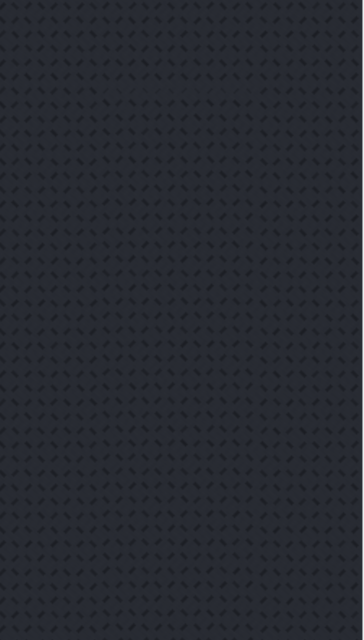
A WebGL 1 fragment shader for this pattern:

```glsl
precision highp float;
// Dark tread plate: short soft dashes on a grid, leaning alternately left and
// right like a checkerboard. Layered sines add drift, wear and grain; a central
// panel sits out of register below a worn row, and a pale strip ends the right.

uniform vec2 u_resolution;

const vec2 REPEATS = vec2(28.0, 45.2);        // cells across and down
const vec2 ANCHOR = vec2(0.506, 0.504);       // centre of cell (0, 0)
const vec3 PLATE_COLOR = vec3(0.156, 0.168, 0.197);
const vec3 DASH_COLOR = vec3(0.108, 0.117, 0.140);
const vec3 EDGE_COLOR = vec3(0.93, 0.94, 0.95);
const float EDGE_WIDTH = 0.0042;              // share of the canvas width
const vec2 DASH_HALF = vec2(0.30, 0.125);     // half length and width, in cells
const float DASH_ROUND = 0.04;
const float DASH_BLUR = 0.14;
const float DASH_SLOPE = 0.7071;              // sine and cosine of the lean
const float WEAR = 0.3;                       // loss of dash contrast
const float DRIFT = 0.04;                     // wander of dash centres
const float GRAIN = 0.004;
const float GRAIN_SCALE = 5.0;                // grain waves per cell, roughly
const vec2 PANEL_COLUMNS = vec2(-6.0, 5.0);   // first and last panel column
const float SEAM_ROW = 16.0;
const float SEAM_THINNING = 0.06;
const float SEAM_STRENGTH = 0.7;
const float PANEL_LIFT = 0.13;
const float RIGHT_SHIFT = 0.12;               // offset of columns past the panel

// Smooth variation, roughly within -1 to 1
float layeredSines(vec2 p) {
    return 0.5 * sin(p.x * 1.7 + 2.1 * sin(p.y * 0.9))
         + 0.3 * sin(p.y * 2.3 + 1.7 * sin(p.x * 1.3))
         + 0.2 * sin(dot(p, vec2(3.1, 4.7)));
}

float roundedBox(vec2 p, vec2 halfSize, float radius) {
    vec2 d = abs(p) - halfSize + radius;
    return length(max(d, 0.0)) + min(max(d.x, d.y), 0.0) - radius;
}

// Coverage of the dash in the cell that holds this grid position
float dashCoverage(vec2 grid, vec2 cellSize, float pixel) {
    // Register offsets of the panel and of the columns to its right
    float pastPanel = step(PANEL_COLUMNS.y + 0.5, grid.x);
    float inPanel = step(PANEL_COLUMNS.x - 0.5, grid.x) * (1.0 - pastPanel);
    float belowSeam = step(grid.y, SEAM_ROW - 0.5);
    grid -= vec2(RIGHT_SHIFT * pastPanel, PANEL_LIFT * inPanel * belowSeam);

    // Cell identity and drifting centre
    vec2 cell = floor(grid + 0.5);
    vec2 drift = DRIFT * vec2(layeredSines(cell), layeredSines(cell.yx + 7.0));
    vec2 p = (grid - cell - drift) * cellSize / cellSize.x;

    // Checkerboard lean: mirror every other cell
    p.x *= 1.0 - 2.0 * mod(cell.x + cell.y, 2.0);
    vec2 along = vec2(p.x + p.y, p.y - p.x) * DASH_SLOPE;

    // Thin worn row along the top of the panel
    float seam = inPanel * (1.0 - step(0.5, abs(cell.y - SEAM_ROW)));
    vec2 halfSize = DASH_HALF - vec2(SEAM_THINNING * seam);

    float d = roundedBox(along, halfSize, DASH_ROUND);
    float softness = 0.5 * (DASH_BLUR + pixel);
    float strength = 1.0 - WEAR * (0.5 + 0.5 * layeredSines(cell * 1.9 + 3.0));
    strength *= mix(1.0, SEAM_STRENGTH, seam);
    return strength * (1.0 - smoothstep(-softness, softness, d));
}

void main() {
    vec2 uv = gl_FragCoord.xy / u_resolution;
    vec2 cellSize = u_resolution / REPEATS;
    vec2 grid = (uv - ANCHOR) * REPEATS;

    // Plate with dashes and fine grain
    float dash = dashCoverage(grid, cellSize, 1.0 / cellSize.x);
    vec3 color = mix(PLATE_COLOR, DASH_COLOR, dash);
    color += GRAIN * layeredSines(grid * GRAIN_SCALE);

    // Pale strip, smoothed over one pixel
    float intoEdge = (uv.x - 1.0 + EDGE_WIDTH) * u_resolution.x;
    color = mix(color, EDGE_COLOR, clamp(intoEdge + 0.5, 0.0, 1.0));

    gl_FragColor = vec4(color, 1.0);
}
```
